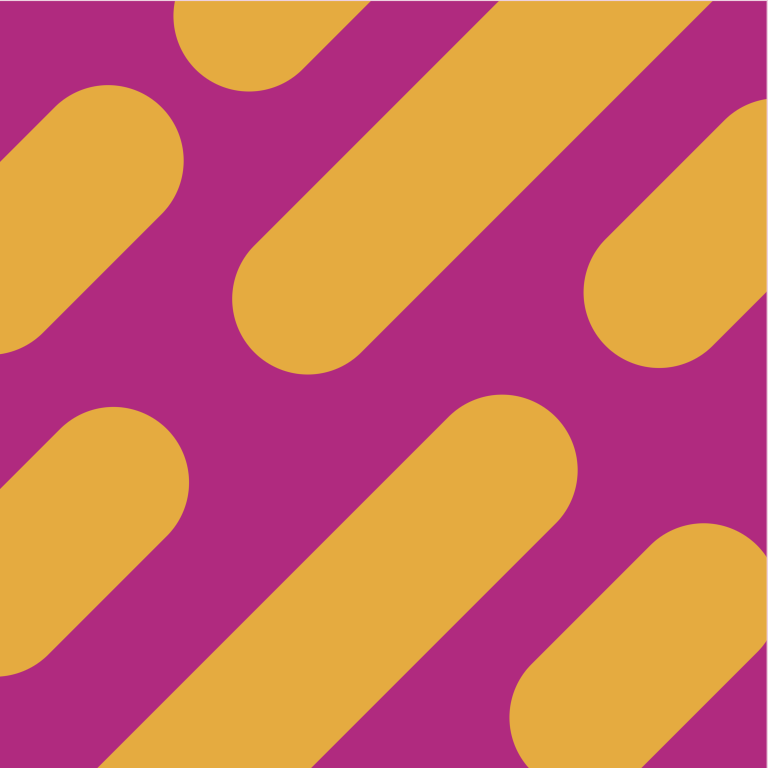
Write a three.js fragment shader that draws this pattern.

```glsl
// Bold diagonal dashes with round caps, gold on magenta, in four rows at 45 degrees.
// Each row is folded about its short dash, so one distance function gives that
// dash and the long dashes that follow it on either side after a gap.
#define GOLD vec3(0.898, 0.671, 0.251)
#define MAGENTA vec3(0.690, 0.165, 0.498)
#define RIM_COLOUR vec3(0.93, 0.82, 0.88)
#define RIM_TOP 0.0014
#define RIM_RIGHT 0.0018
#define RADIUS 0.0984
#define SHORT_HALF 0.1545
#define ROWS 4
#define SQRT2 1.41421356

varying vec2 vUv;

// Row: x = short dash across, y = its centre along, z = long dash across, w = gap.
// Diagonal coordinates are stretched by SQRT2; the result is in canvas units.
float rowDistance(vec2 diagonal, vec4 row) {
  float along = abs(diagonal.x - row.y);
  float shortDash = length(vec2(max(along - SHORT_HALF, 0.0), diagonal.y - row.x));
  float longDash = length(vec2(max(SHORT_HALF + row.w - along, 0.0), diagonal.y - row.z));
  return min(shortDash, longDash) / SQRT2 - RADIUS;
}

void main() {
  vec4 rows[ROWS];
  rows[0] = vec4(0.350, -0.223, 0.345, 0.372);
  rows[1] = vec4(0.776, -0.635, 0.790, 0.492);
  rows[2] = vec4(1.239, 0.632, 1.266, 0.436);
  rows[3] = vec4(1.696, -0.018, 1.696, 0.450);

  // Along the dashes, then across them from the top left corner
  vec2 diagonal = vec2(vUv.x + vUv.y - 1.0, vUv.x - vUv.y + 1.0);
  float dist = 1.0;
  for (int i = 0; i < ROWS; i++) {
    dist = min(dist, rowDistance(diagonal, rows[i]));
  }

  // Smoothed fill
  float pixel = fwidth(vUv.x);
  float fill = 1.0 - smoothstep(-0.7 * pixel, 0.7 * pixel, dist);
  vec3 colour = mix(MAGENTA, GOLD, fill);

  // Thin pale rim along the top and right edges
  vec2 inset = vec2(RIM_RIGHT, RIM_TOP) - (1.0 - vUv);
  vec2 rim = clamp(inset / pixel + 0.5, 0.0, 1.0);
  colour = mix(colour, RIM_COLOUR, max(rim.x, rim.y));

  gl_FragColor = vec4(colour, 1.0);
}
```
